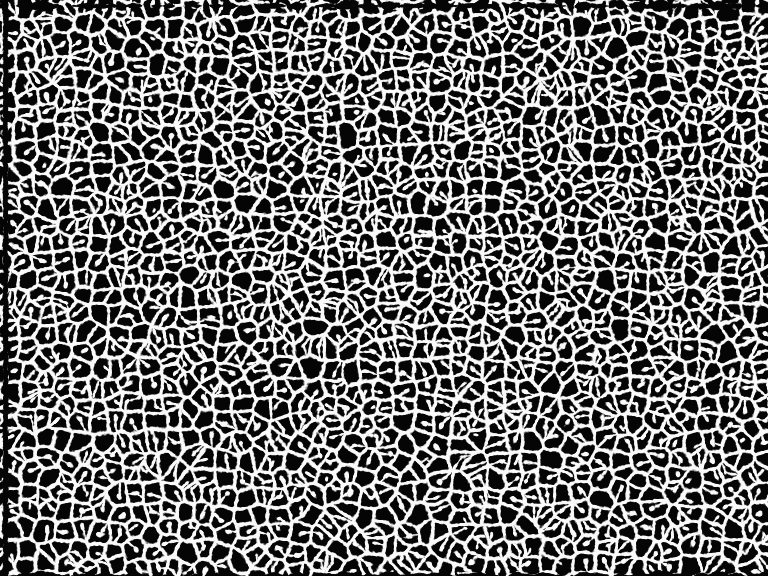
Give the GLSL for this pattern, as a Shadertoy shader.

```glsl
// Dense leopard print: black rosettes on white, packed in jittered Voronoi cells.
// Each cell is a rounded blob; a hole and one or two slots open it into
// rings, hooks and pairs of bars. Gradient noise makes the outlines ragged.

const vec3 INK = vec3(0.02);
const vec3 PAPER = vec3(0.98);
const float ROWS = 32.0;         // cells per canvas height
const float JITTER = 0.74;       // scatter of the cell sites
const float HALF_GAP = 0.095;    // half width of the white channels
const float ROUNDING = 0.09;     // softening of blob corners
const float HOLE_RADIUS = 0.135;
const float SLOT_RADIUS = 0.07;
const float WARP = 0.16;         // bending of the channels
const float ROUGHNESS = 0.075;   // raggedness of the outlines
const float SOLID_SHARE = 0.12;  // blobs without a hole
const float CLOSED_SHARE = 0.2;  // blobs whose hole stays closed or are solid
const float DOUBLE_SHARE = 0.5;  // blobs with a second slot
const float EDGE_SOFTNESS = 0.75; // in pixels
const float TAU = 6.2831853;

vec2 hash2(vec2 p) {
    vec3 q = fract(p.xyx * vec3(0.1031, 0.1030, 0.0973));
    q += dot(q, q.yzx + 33.33);
    return fract((q.xx + q.yz) * q.zy);
}

vec2 direction(float turn) {
    return vec2(cos(turn * TAU), sin(turn * TAU));
}

float gradientAt(vec2 corner, vec2 offset) {
    return dot(direction(hash2(corner).x), offset);
}

float gradientNoise(vec2 p) {
    vec2 i = floor(p), f = fract(p);
    vec2 u = f * f * f * (f * (f * 6.0 - 15.0) + 10.0);
    vec2 e = vec2(1.0, 0.0);
    float low = mix(gradientAt(i, f), gradientAt(i + e, f - e), u.x);
    float high = mix(gradientAt(i + e.yx, f - e.yx), gradientAt(i + 1.0, f - 1.0), u.x);
    return mix(low, high, u.y);
}

float smoothMin(float a, float b, float k) {
    float h = max(k - abs(a - b), 0.0) / k;
    return min(a, b) - 0.25 * h * h * k;
}

vec2 siteOf(vec2 cell) {
    return cell + 0.5 + JITTER * (hash2(cell + 57.0) - 0.5);
}

// Straight slot running outward from the cell site
float slotDistance(vec2 v, vec2 dir) {
    return length(v - dir * clamp(dot(v, dir), 0.0, 1.2)) - SLOT_RADIUS;
}

// White opening inside one blob, negative within the opening
float openingDistance(vec2 v, vec2 cell, float size) {
    vec2 kind = hash2(cell + 211.0);
    vec2 turn = hash2(cell + 389.0);
    if (kind.x < SOLID_SHARE || size < 0.62) return 1.0;
    vec2 axis = direction(turn.x);
    vec2 q = vec2(dot(v, axis), dot(v, vec2(-axis.y, axis.x)));
    float opening = length(q / vec2(1.35, 0.85)) - HOLE_RADIUS * size;
    if (kind.x > CLOSED_SHARE) opening = min(opening, slotDistance(v, axis));
    if (kind.y < DOUBLE_SHARE) {
        vec2 second = direction(turn.x + mix(0.3, 0.7, turn.y));
        opening = min(opening, slotDistance(v, second));
    }
    return opening;
}

// Signed distance to the rosettes, negative in the ink
float rosettes(vec2 p) {
    vec2 home = floor(p), nearest = home;
    float best = 8.0;
    for (int y = -1; y <= 1; y++)
    for (int x = -1; x <= 1; x++) {
        vec2 cell = home + vec2(x, y);
        float d = length(siteOf(cell) - p);
        if (d < best) { best = d; nearest = cell; }
    }
    // Distance to the cell walls, and the room around the site
    vec2 site = siteOf(nearest);
    float wall = 8.0, room = 8.0;
    for (int y = -2; y <= 2; y++)
    for (int x = -2; x <= 2; x++) {
        if (x == 0 && y == 0) continue;
        vec2 other = siteOf(nearest + vec2(x, y));
        vec2 gap = other - site;
        float span = length(gap);
        wall = smoothMin(wall, dot(0.5 * (site + other) - p, gap / span), ROUNDING);
        room = min(room, 0.5 * span);
    }
    float size = clamp(room / 0.36, 0.5, 1.2);
    return max(HALF_GAP - wall, -openingDistance(p - site, nearest, size));
}

// Dark rim: a strip at the left, broken dashes at top and bottom
float rim(vec2 p, float height) {
    float left = abs(p.x - 0.31) - 0.15;
    float dash = 0.12 + 0.35 * gradientNoise(vec2(p.x * 1.3, 7.5));
    float top = abs(height - p.y - 0.33) - dash;
    float bottom = p.y - dash;
    return min(left, min(top, bottom));
}

void mainImage(out vec4 fragColor, in vec2 fragCoord) {
    vec2 p = fragCoord * ROWS / iResolution.y;
    vec2 bend = vec2(gradientNoise(p * 1.1 + 13.0), gradientNoise(p * 1.1 + 71.0));
    float rough = gradientNoise(p * 3.7 + 5.0) + 0.5 * gradientNoise(p * 7.3 + 31.0);
    float ink = min(rosettes(p + WARP * bend), rim(p, ROWS)) + ROUGHNESS * rough;
    float soft = EDGE_SOFTNESS * ROWS / iResolution.y;
    fragColor = vec4(mix(INK, PAPER, smoothstep(-soft, soft, ink)), 1.0);
}
```
